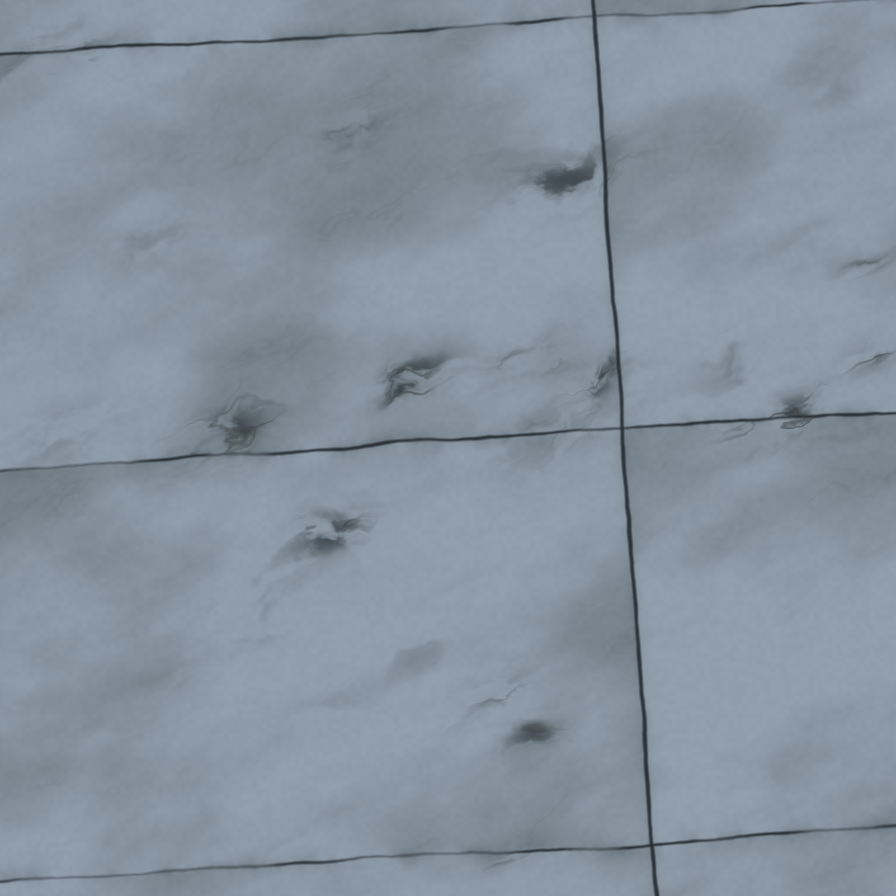
A Shadertoy shader for this texture:

```glsl
#define ROW_HEIGHT 0.463
#define ROW_OFFSET 0.014
#define ROW_SLOPE 0.062
#define POST_X 0.732
#define POST_LEAN 0.071
#define ROW_JOINT 0.0015
#define POST_JOINT 0.0021
#define STAIN_COUNT 44
#define VEIN_ANGLE 0.42
#define VEIN_DARKNESS 0.6
#define SOFTNESS 0.0018

const vec3 PALE = vec3(0.568, 0.621, 0.676);
const vec3 CLOUD = vec3(0.445, 0.492, 0.525);
const vec3 STAIN = vec3(0.27, 0.305, 0.31);
const vec3 GROUT = vec3(0.15, 0.175, 0.20);

float hash(vec2 p) {
    vec3 q = fract(p.xyx * vec3(0.1031, 0.1030, 0.0973));
    q += dot(q, q.yzx + 33.33);
    return fract((q.x + q.y) * q.z);
}

float noise(vec2 p) {
    vec2 i = floor(p), f = fract(p);
    f = f * f * (3.0 - 2.0 * f);
    return mix(mix(hash(i), hash(i + vec2(1, 0)), f.x),
               mix(hash(i + vec2(0, 1)), hash(i + vec2(1, 1)), f.x), f.y);
}

float fbm(vec2 p) {
    float sum = 0.0, amp = 0.516;
    for (int i = 0; i < 5; i++) {
        sum += amp * noise(p);
        p = mat2(1.6, 1.2, -1.2, 1.6) * p + 17.3;
        amp *= 0.5;
    }
    return sum;
}

vec2 alongVein(vec2 p) {
    float c = cos(VEIN_ANGLE), s = sin(VEIN_ANGLE);
    return vec2(c * p.x + s * p.y, c * p.y - s * p.x);
}

// Soft-edged line of the given half width
float line(float d, float halfWidth, float blur) {
    return 1.0 - smoothstep(halfWidth - blur, halfWidth + blur, abs(d));
}

// Scattered elongated smudges, half of them gathered above the middle joint
float stains(vec2 p) {
    float sum = 0.0;
    for (int i = 0; i < STAIN_COUNT; i++) {
        float id = float(i) * 7.0 + 3.0;
        vec2 centre = vec2(hash(vec2(id, 1.0)), hash(vec2(id, 2.0)));
        if (i % 2 == 0) centre = vec2(0.22 + 0.78 * centre.x, 0.50 + 0.12 * centre.y);
        float size = mix(0.016, 0.042, hash(vec2(id, 4.0)));
        float strength = hash(vec2(id, 5.0));
        vec2 d = alongVein(p - centre) / (size * vec2(1.7, 0.8));
        sum += exp(-dot(d, d)) * mix(0.18, 0.9, strength * strength);
    }
    return min(sum, 1.1);
}

void mainImage(out vec4 fragColor, in vec2 fragCoord) {
    vec2 p = fragCoord / iResolution.xy;
    float blur = max(SOFTNESS, 0.75 / iResolution.y);

    // Leaning upright joint and sloping row joints, both slightly uneven
    float side = p.x - POST_X + POST_LEAN * p.y + 0.006 * (fbm(vec2(p.y * 16.0, 3.0)) - 0.5);
    float right = step(0.0, side);
    float wobble = 0.013 * (fbm(vec2(p.x * 9.0, floor(p.y * 2.2 + 0.5) * 9.0)) - 0.5);
    float level = (p.y - ROW_OFFSET - ROW_SLOPE * p.x + wobble) / ROW_HEIGHT;
    float joint = (fract(level + 0.5) - 0.5) * ROW_HEIGHT;
    vec2 slab = vec2(right, floor(level));

    // Cloudy marble, shifted from slab to slab
    vec2 grain = alongVein(p) + slab * vec2(3.7, 5.3);
    float cloud = fbm(grain * vec2(4.0, 7.0) + 4.0);
    float fine = fbm(grain * vec2(20.0, 46.0));
    float shade = smoothstep(0.30, 0.80, cloud) * 0.85 + 0.22 * (fine - 0.45);
    shade += 0.08 * (1.0 - right) + 0.08 * (hash(slab + 8.0) - 0.5) - 0.06;
    vec3 col = mix(PALE, CLOUD, clamp(shade, 0.0, 1.0));

    // Feathered smudges broken into streaks, with small dark cores
    vec2 warp = vec2(fbm(p * 11.0 + slab * 6.0), fbm(p * 11.0 + 21.0)) - 0.5;
    float smudge = stains(p + 0.05 * warp);
    float streak = fbm(grain * vec2(17.0, 48.0) + 3.0 * warp + 9.0);
    float broken = smoothstep(0.38, 0.72, streak);
    col = mix(col, STAIN, clamp(smudge * (0.10 + 0.62 * broken), 0.0, 0.75));
    float core = smoothstep(0.35, 0.9, smudge) * smoothstep(0.54, 0.70, streak);
    col = mix(col, GROUT, 0.6 * core);

    // Thin broken veins, strongest around the smudges
    float ridge = abs(fbm(grain * vec2(6.0, 19.0) + 1.2 * warp) - 0.5);
    float vein = 1.0 - smoothstep(0.0, 0.035, ridge);
    float reach = smoothstep(0.10, 0.8, smudge) + 0.12 * smoothstep(0.45, 0.7, cloud);
    reach *= smoothstep(0.30, 0.60, fine);
    col = mix(col, STAIN * 0.85, VEIN_DARKNESS * vein * min(reach, 1.0));

    // Grime beside the joints, then the joints themselves
    float wear = fbm(p * 26.0);
    float grime = exp(-abs(joint) * 120.0) * smoothstep(0.35, 0.8, wear) * 0.4;
    col = mix(col, STAIN, grime + exp(-abs(side) * 190.0) * 0.2);
    float rowWidth = ROW_JOINT * mix(0.5, 1.5, wear);
    float rowInk = mix(0.4, 0.95, smoothstep(0.3, 0.7, noise(p * 15.0 + 5.0)));
    col = mix(col, GROUT, line(joint, rowWidth, blur) * rowInk);
    col = mix(col, GROUT, line(side, POST_JOINT * mix(0.7, 1.3, wear), blur) * 0.93);

    // Faint surface speckle
    col += 0.016 * (noise(p * 190.0) - 0.5);
    fragColor = vec4(col, 1.0);
}
```
